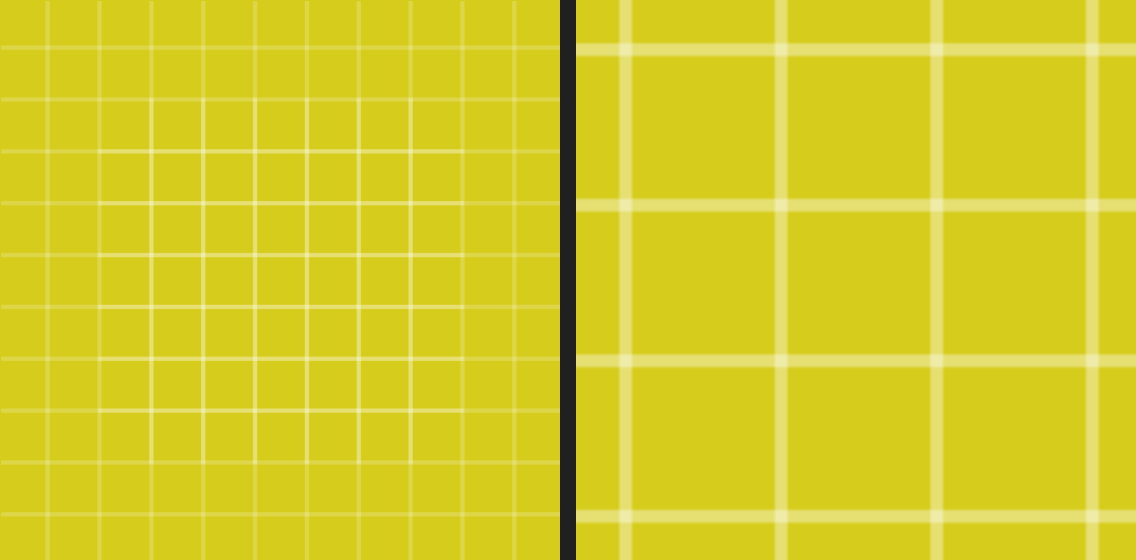
Left, the full canvas; right, a detail of the centre.
Give the GLSL for this pattern, as a WebGL 2 fragment shader.

```glsl
#version 300 es
precision highp float;

uniform vec2 u_resolution;
out vec4 fragColor;

const vec3 GROUND = vec3(0.84, 0.80, 0.11);
const vec3 LINE_COLOR = vec3(1.0);
const float CELLS = 10.8;          // cells across the canvas
const float FIRST_LINE = 0.0851;   // first line, from the left and the top
const float HALF_WIDTH = 0.0038;
const float SOFTNESS = 0.0014;
const float OUTER_ALPHA = 0.20;
const float INNER_ALPHA = 0.38;
const float INNER_START = 1.0;     // bright block, in line indices
const float INNER_END = 8.0;
const float EDGE_GAP = 0.002;      // lines start just inside the canvas

// Soft step from 0 to 1 around zero
float softStep(float d, float softness) {
    return smoothstep(-softness, softness, d);
}

// Opacity of the lines crossing "across" and running along "along"
float lineAlpha(float across, float along, float softness) {
    float cell = (across - FIRST_LINE) * CELLS;
    float index = round(cell);
    float dist = abs(cell - index) / CELLS;
    float coverage = softStep(HALF_WIDTH - dist, softness);

    // Only lines strictly inside the block brighten, and only within it
    float isInner = step(INNER_START + 0.5, index) * step(index, INNER_END - 0.5);
    float blockStart = FIRST_LINE + INNER_START / CELLS - HALF_WIDTH * 0.5;
    float blockEnd = FIRST_LINE + INNER_END / CELLS + HALF_WIDTH * 0.5;
    float within = softStep(along - blockStart, softness)
                 * softStep(blockEnd - along, softness);

    float alpha = mix(OUTER_ALPHA, INNER_ALPHA, isInner * within);
    return coverage * alpha * softStep(along - EDGE_GAP, softness);
}

void main() {
    vec2 pos = gl_FragCoord.xy / u_resolution;
    pos.y = 1.0 - pos.y;
    vec2 softness = max(vec2(SOFTNESS), 0.7 / u_resolution);

    // Translucent lines stack, so crossings are brighter
    vec3 color = GROUND;
    color = mix(color, LINE_COLOR, lineAlpha(pos.y, pos.x, softness.y));
    color = mix(color, LINE_COLOR, lineAlpha(pos.x, pos.y, softness.x));

    fragColor = vec4(color, 1.0);
}
```
